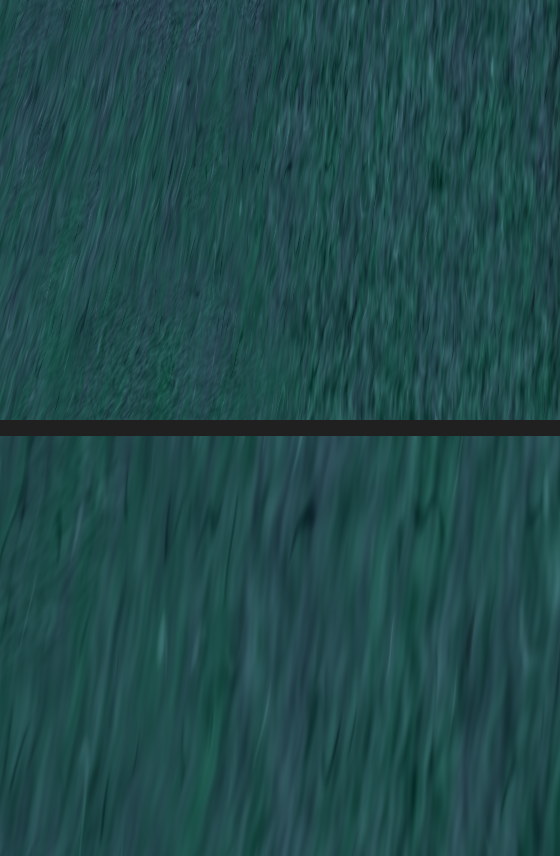
Top: the whole. Bottom: its middle third, enlarged.
Write a Shadertoy shader that draws this texture.

```glsl
// Dark teal fibres, like brushed fur or falling water: gradient noise stretched
// along a leaning grain, steeper and crisper to the right, with rough
// patches of short grain and slow drifts between green and slate blue.

vec2 gradientAt(ivec2 cell) {
    uvec2 q = uvec2(cell) * uvec2(1597334673u, 3812015801u);
    uint h = (q.x ^ q.y) * 1597334673u;
    h = (h ^ (h >> 15)) * 2246822519u;
    h ^= h >> 13;
    float angle = float(h & 65535u) * 6.28318 / 65536.0;
    return vec2(cos(angle), sin(angle));
}

// Gradient noise, roughly -0.7 to 0.7
float noise(vec2 p) {
    ivec2 i = ivec2(floor(p));
    vec2 f = fract(p);
    vec2 w = f * f * f * (f * (f * 6.0 - 15.0) + 10.0);
    float a = dot(gradientAt(i), f);
    float b = dot(gradientAt(i + ivec2(1, 0)), f - vec2(1, 0));
    float c = dot(gradientAt(i + ivec2(0, 1)), f - vec2(0, 1));
    float d = dot(gradientAt(i + ivec2(1, 1)), f - vec2(1, 1));
    return mix(mix(a, b, w.x), mix(c, d, w.x), w.y);
}

// Three layers of streaks, each finer than the last
float streaks(vec2 p, vec2 scale) {
    float sum = 0.0, weight = 1.0;
    for (int k = 0; k < 3; k++) {
        sum += weight * noise(p * scale + float(k) * 37.3);
        scale *= vec2(1.7, 1.7);
        weight *= 0.85;
    }
    return sum;
}

// Where the long grain breaks up into short flecks
float roughMask(vec2 p) {
    float wobble = 0.12 * noise(p * 7.0) + 0.08 * noise(p * 19.0 + 5.0);
    float top = 1.0 - smoothstep(0.06, 0.2, length((p - vec2(0.43, 1.03)) * vec2(0.7, 1.0)) + wobble);
    float low = 1.0 - smoothstep(0.05, 0.3, length((p - vec2(0.36, 0.12)) * vec2(0.75, 0.9)) + wobble);
    float bands = smoothstep(0.12, 0.3, noise(vec2((p.x - 0.5 * p.y) * 9.0, p.y * 2.5) + 11.0));
    bands *= 1.0 - smoothstep(0.4, 0.75, p.x);
    return clamp(top + 0.7 * low + 0.5 * bands, 0.0, 1.0);
}

void mainImage(out vec4 fragColor, in vec2 fragCoord) {
    vec2 p = fragCoord / iResolution.y;
    float right = smoothstep(0.4, 0.75, p.x);
    float rough = roughMask(p);

    // Lean the grain, then bend it a little
    float lean = mix(0.28, 0.07, smoothstep(0.0, 1.1, p.x));
    vec2 grain = vec2(p.x - lean * p.y, p.y);
    grain.x += 0.008 * noise(p * 6.0 + 3.0) + 0.0025 * noise(p * 21.0 + 9.0);
    vec2 slanted = vec2(grain.x - 0.25 * p.y, p.y) + 0.006 * noise(p * 22.0);

    // Long soft streaks at left, shorter crisp ones at right
    float soft = streaks(grain, vec2(74.0, 7.0));
    float crisp = streaks(grain + 7.0, vec2(64.0, 8.5));
    float flecks = streaks(slanted, vec2(78.0, 30.0));
    float tone = mix(0.68 * soft, 0.94 * crisp, right);
    tone = mix(tone, 0.85 * flecks, rough);

    // Some patches are calm, others busy
    tone *= 1.0 + 0.7 * noise(grain * vec2(13.0, 4.5) + 33.0);

    // Slow drifts of light and hue
    float drift = noise(grain * vec2(5.0, 2.2) + 21.0)
                + 0.9 * noise(grain * vec2(17.0, 3.5) + 45.0);
    float hue = 0.6 * noise(grain * vec2(38.0, 5.0) + 60.0)
              + 0.65 * noise(grain * vec2(12.0, 2.5) + 80.0)
              + 0.6 * noise(grain * vec2(85.0, 9.0) + 90.0);
    hue += 0.24 * (0.45 - p.y) - 0.16 * (1.0 - right) * p.y - 0.2 * rough * step(0.6, p.y) + 0.05;

    vec3 color = vec3(0.131, 0.292, 0.299);
    color += tone * vec3(0.085, 0.112, 0.118);
    color += drift * vec3(0.016, 0.03, 0.03);
    color += hue * vec3(-0.05, 0.028, -0.035);

    // Thin hairlines where a fine noise crosses zero, kept to scattered spots
    float crossing = abs(noise(grain * vec2(48.0, 5.0) + 170.0));
    float spots = noise(grain * vec2(40.0, 11.0) + 200.0);
    float hairline = 1.0 - smoothstep(0.0, 0.09, crossing);
    color += hairline * vec3(0.05, 0.06, 0.065) * smoothstep(0.12, 0.4, spots);
    color -= hairline * vec3(0.05, 0.075, 0.07) * smoothstep(0.12, 0.4, -spots);

    // Rare pale slivers and dark gaps
    float sliver = noise(grain * vec2(75.0, 9.0) + 140.0);
    color += vec3(0.1, 0.11, 0.13) * smoothstep(0.46, 0.66, sliver);
    color *= 1.0 - 0.35 * smoothstep(0.44, 0.64, -sliver) * (0.3 + 0.7 * right);
    color *= 1.0 - 0.12 * smoothstep(1.29, 1.34, p.x);

    fragColor = vec4(clamp(color, 0.0, 1.0), 1.0);
}
```
